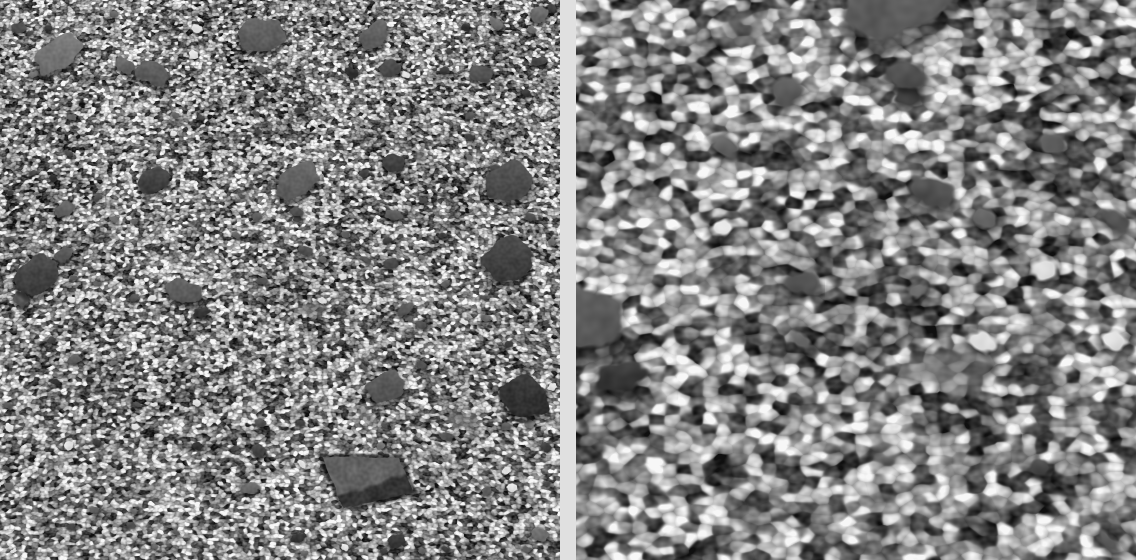
Left: the whole. Right: its middle third, enlarged.
A Shadertoy shader for this texture:

```glsl
// Grey coarse beach sand strewn with dark pebbles, pale shell chips and one angular stone.

const float DARK_STONE = 0.19;
const float LIGHT_STONE = 0.46;
const float SHELL = 0.88;
const float STAIN = 0.44;
const float EDGE = 0.0014;

vec3 hash3(vec2 p) {
    vec3 q = fract(p.xyx * vec3(0.1031, 0.1030, 0.0973));
    q += dot(q, q.yxz + 33.33);
    return fract((q.xxy + q.yzz) * q.zyx);
}

vec2 rotate(vec2 p, float angle) {
    float c = cos(angle), s = sin(angle);
    return vec2(c * p.x + s * p.y, c * p.y - s * p.x);
}

float cornerSlope(vec2 id, vec2 offset) {
    float angle = 6.2832 * hash3(id).x;
    return dot(vec2(cos(angle), sin(angle)), offset);
}

float gradientNoise(vec2 p) {
    vec2 i = floor(p), f = fract(p), e = vec2(1.0, 0.0);
    vec2 u = f * f * f * (f * (f * 6.0 - 15.0) + 10.0);
    float low = mix(cornerSlope(i, f), cornerSlope(i + e.xy, f - e.xy), u.x);
    float high = mix(cornerSlope(i + e.yx, f - e.yx), cornerSlope(i + e.xx, f - e.xx), u.x);
    return mix(low, high, u.y);
}

// Soft cellular grains: each has its own tone, with dark gaps between them
float sandGrains(vec2 p, float softness) {
    vec2 cell = floor(p);
    float toneSum = 0.0, weightSum = 0.0, nearest = 4.0;
    for (int y = -1; y <= 1; y++)
    for (int x = -1; x <= 1; x++) {
        vec2 id = cell + vec2(x, y);
        vec3 rnd = hash3(id + 211.0);
        vec2 d = p - id - 0.1 - 0.8 * rnd.xy;
        d = rotate(d, 6.2832 * hash3(id + 83.0).x) * vec2(0.8, 1.2);
        float dist = dot(d, d);
        float weight = exp(-softness * dist);
        toneSum += weight * (mix(0.12, 0.98, rnd.z) + 0.12 * d.y);
        weightSum += weight;
        nearest = min(nearest, dist);
    }
    return toneSum / weightSum * (1.08 - 0.55 * min(nearest, 0.8));
}

// Wobbly superellipse, approximate signed distance
float pebbleDistance(vec2 p, vec2 radii, float angle, float seed) {
    vec2 q = rotate(p, angle) / radii;
    vec2 a = pow(abs(q) + 1e-4, vec2(2.4));
    float wobble = 0.35 * gradientNoise(q * 1.2 + seed * 91.0);
    return (pow(a.x + a.y, 1.0 / 2.4) - 1.0 + wobble) * radii.y;
}

float castShadow(float tone, float d, float depth) {
    return tone * mix(1.0 - depth, 1.0, smoothstep(-0.002, 0.005, d));
}

// One layer of pebbles, at most one per grid cell
float scatterPebbles(float tone, vec2 p, float cells, float share, float radius, float shellShare) {
    vec2 id = floor(p * cells);
    vec3 place = hash3(id + cells * 3.7);
    vec3 look = hash3(id + cells * 5.3 + 57.0);
    if (place.x > share) return tone;
    vec2 q = (fract(p * cells) - 0.5 - 0.4 * (place.yz - 0.5)) / cells;
    float size = radius * mix(0.65, 1.1, look.x);
    vec2 radii = size * vec2(1.0, mix(0.55, 0.85, look.y));
    float angle = 1.4 * (fract(look.z * 7.0) - 0.5);
    float ragged = 0.0013 * gradientNoise(p * 170.0);
    float d = pebbleDistance(q, radii, angle, look.y) + ragged;
    float below = pebbleDistance(q + vec2(0.0, 0.22 * size), radii, angle, look.y);
    bool isShell = fract(look.x * 13.0) < shellShare;
    float face = isShell ? SHELL : mix(DARK_STONE, LIGHT_STONE, look.z);
    face += 0.05 * q.y / size + 0.05 * gradientNoise(p * 150.0) + 0.05 * gradientNoise(p * 50.0);
    tone = castShadow(tone, below, 0.5);
    return mix(face, tone, smoothstep(-EDGE, EDGE, d));
}

// Slanted block with a lit top and a shaded front
float angularStone(float tone, vec2 p, vec2 halfSize) {
    vec2 q = rotate(p, 0.1);
    q.x += 0.3 * q.y;
    vec2 b = abs(q) - halfSize + vec2(0.0, 0.12 * q.x);
    float d = max(b.x, b.y) + 0.004 * gradientNoise(p * 45.0);
    float ridge = q.y + 0.012 - 0.2 * q.x + 0.006 * gradientNoise(p * 40.0);
    float face = mix(0.2, 0.38, smoothstep(-0.004, 0.004, ridge));
    face += 0.07 * gradientNoise(p * 130.0) + 0.06 * gradientNoise(p * 35.0);
    tone = castShadow(tone, d - 0.005, 0.55);
    return mix(face, tone, smoothstep(-EDGE, EDGE, d));
}

void mainImage(out vec4 fragColor, in vec2 fragCoord) {
    vec2 uv = fragCoord / iResolution.y;

    // Sand grows finer with distance up the canvas
    vec2 ground = vec2((uv.x - 0.5) * (1.0 + 0.3 * uv.y), uv.y + 0.15 * uv.y * uv.y);
    float tone = sandGrains(ground * vec2(108.0, 150.0) + 300.0, 9.0);
    tone += 0.16 * gradientNoise(ground * vec2(190.0, 250.0));
    tone += 0.12 * gradientNoise(ground * 17.0 + 40.0) + 0.08 * gradientNoise(ground * 5.0);

    // Damp smooth stains
    float damp = gradientNoise(uv * 6.0 + 12.0) + 0.3 * gradientNoise(uv * 30.0);
    tone = mix(tone, STAIN, 0.6 * smoothstep(0.46, 0.56, damp));

    // Stones from small to large
    tone = scatterPebbles(tone, uv, 27.0, 0.18, 0.0085, 0.22);
    tone = scatterPebbles(tone, uv, 12.0, 0.20, 0.018, 0.06);
    tone = scatterPebbles(tone, uv, 5.0, 0.34, 0.042, 0.0);
    tone = angularStone(tone, uv - vec2(0.66, 0.145), vec2(0.066, 0.040));

    fragColor = vec4(vec3(clamp(tone, 0.06, 0.97)), 1.0);
}
```
